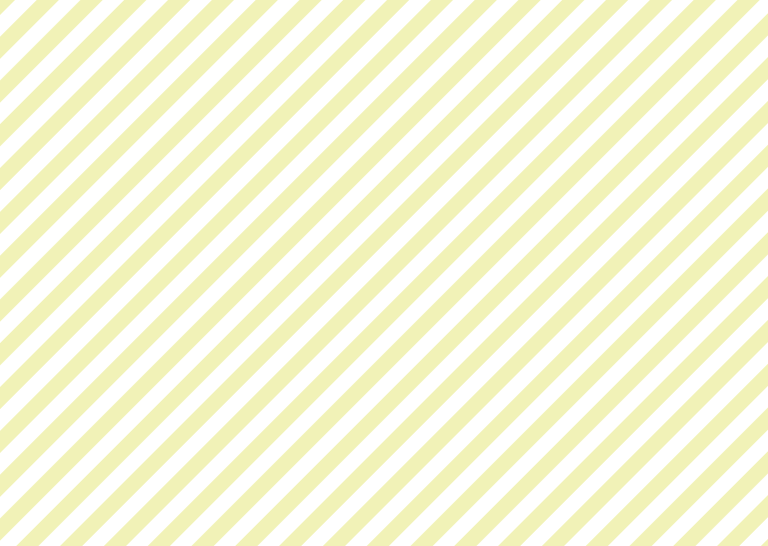
Give the GLSL for this pattern, as a WebGL 1 fragment shader.

```glsl
precision highp float;
// Even diagonal stripes of pale yellow on white, rising to the right at 45 degrees.

uniform vec2 u_resolution;

// Distance from t to the nearest whole number.
float distanceToInteger(float t) {
    return abs(fract(t + 0.5) - 0.5);
}

void main() {
    // Canvas widths, measured from the top left corner.
    vec2 p = vec2(gl_FragCoord.x, u_resolution.y - gl_FragCoord.y) / u_resolution.x;

    // Stripe count across the diagonal, with whole numbers at stripe centres.
    float stripesPerWidth = 17.534;
    float stripe = (p.x + p.y) * stripesPerWidth - 0.09;

    // Coverage smoothed over one pixel measured across the stripe.
    float pixel = 1.4142 * stripesPerWidth / u_resolution.x;
    float coverage = clamp(0.5 + (0.2535 - distanceToInteger(stripe)) / pixel, 0.0, 1.0);

    vec3 white = vec3(1.0);
    vec3 paleYellow = vec3(0.947, 0.95, 0.718);
    gl_FragColor = vec4(mix(white, paleYellow, coverage), 1.0);
}
```
